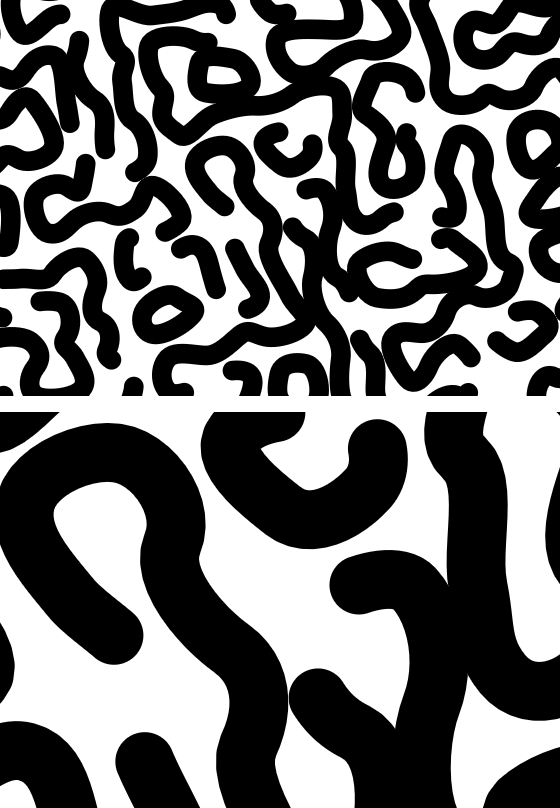
Top, the full canvas; bottom, a detail of the centre.
This pattern is drawn by a Shadertoy shader. Its source:

```glsl
float hash(vec3 p) {
    p = fract(p * vec3(0.1031, 0.1137, 0.0973) + 0.37);
    p += dot(p, p.yzx + 33.33);
    return fract((p.x + p.y) * p.z);
}

// Sides of a cell: 0 left, 1 bottom, 2 right, 3 top.
vec2 sideStep(int side) {
    float s = side < 2 ? -1.0 : 1.0;
    return (side & 1) == 0 ? vec2(s, 0.0) : vec2(0.0, s);
}

// Shared key of an edge, the same from both adjoining cells.
vec3 edgeKey(vec2 cell, int side) {
    if (side >= 2) cell += sideStep(side);
    return vec3(cell, float(side & 1));
}

// Displaced point where a stroke crosses an edge.
vec2 crossing(vec2 cell, int side) {
    vec3 key = edgeKey(cell, side);
    vec2 p = key.xy + (key.z < 0.5 ? vec2(0.0, 0.5) : vec2(0.5, 0.0));
    vec2 jitter = vec2(hash(key + 11.0), hash(key + 47.0)) - 0.5;
    return p + 0.28 * jitter + 0.27 * sin(0.9 * p.yx + vec2(0.4, 2.1));
}

bool isCut(vec2 cell, int side) {
    return hash(edgeKey(cell, side) + 83.0) < 0.13;
}

// Each cell joins its four sides in two pairs; neighbours tend to agree.
int partner(vec2 cell, int side) {
    float bias = 0.56 + 0.24 * sin(0.9 * cell.x + 1.0) * cos(0.7 * cell.y);
    return hash(vec3(cell, 29.0)) < bias ? side ^ 1 : 3 - side;
}

// Next crossing along the stroke, beyond the given side.
vec2 beyond(vec2 cell, int side) {
    vec2 next = cell + sideStep(side);
    return crossing(next, partner(next, side ^ 2));
}

// Outward tangent at a side: partly along the stroke, partly square to the edge,
// tilted by a random amount so that strokes meander.
vec2 outwardTangent(vec2 cell, int side, vec2 from) {
    vec2 t = mix(0.5 * (beyond(cell, side) - from), 0.85 * sideStep(side), 0.55);
    float tilt = 0.9 * (hash(edgeKey(cell, side) + 131.0) - 0.5);
    return t + tilt * vec2(-t.y, t.x);
}

float segmentDistance(vec2 p, vec2 a, vec2 b) {
    vec2 d = b - a;
    return length(p - a - d * clamp(dot(p - a, d) / dot(d, d), 0.0, 1.0));
}

vec2 spline(vec2 a, vec2 b, vec2 tanA, vec2 tanB, float t) {
    vec2 d = b - a;
    return a + t * (tanA + t * (3.0 * d - 2.0 * tanA - tanB + t * (tanA + tanB - 2.0 * d)));
}

// Distance to the stroke joining two sides, shortened at cut edges.
float strokeDistance(vec2 p, vec2 cell, int sideA, int sideB) {
    float start = isCut(cell, sideA) ? 0.56 : 0.0;
    float end = isCut(cell, sideB) ? 0.44 : 1.0;
    if (start > end) return 9.0;
    vec2 a = crossing(cell, sideA), b = crossing(cell, sideB);
    vec2 tanA = -outwardTangent(cell, sideA, b);
    vec2 tanB = outwardTangent(cell, sideB, a);
    float nearest = 9.0;
    vec2 last = spline(a, b, tanA, tanB, start);
    for (int i = 1; i <= 12; i++) {
        vec2 here = spline(a, b, tanA, tanB, mix(start, end, float(i) / 12.0));
        nearest = min(nearest, segmentDistance(p, last, here));
        last = here;
    }
    return nearest;
}

void mainImage(out vec4 fragColor, in vec2 fragCoord) {
    float cellsPerHeight = 8.1;
    float pixel = cellsPerHeight / iResolution.y;
    vec2 p = fragCoord * pixel;
    p = mat2(0.88, 0.47, -0.47, 0.88) * p + vec2(31.0, 12.0);

    float nearest = 9.0;
    for (int y = -1; y <= 1; y++)
    for (int x = -1; x <= 1; x++) {
        vec2 cell = floor(p) + vec2(x, y);
        int mate = partner(cell, 0);
        nearest = min(nearest, strokeDistance(p, cell, 0, mate));
        nearest = min(nearest, strokeDistance(p, cell, 2, mate ^ 2));
    }

    // Black strokes of even width on white
    float white = clamp((nearest - 0.2) / pixel + 0.5, 0.0, 1.0);
    fragColor = vec4(vec3(white), 1.0);
}
```
